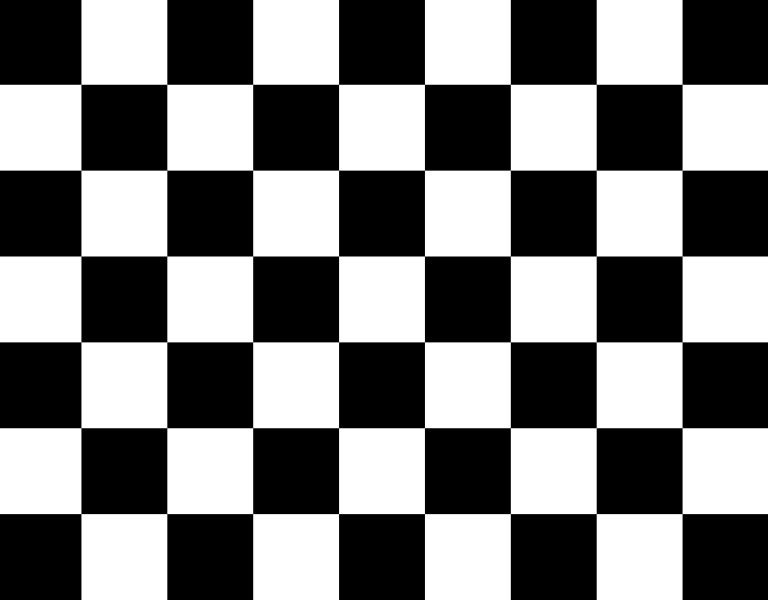
Give the GLSL for this pattern, as a WebGL 1 fragment shader.

```glsl
precision highp float;
// A plain black and white checkerboard, nine columns by seven rows, whose
// outer columns and top row are slightly cropped by the canvas. Two smoothed
// square waves, one per axis, are multiplied to alternate the squares.

uniform vec2 u_resolution;

#define ROWS_VISIBLE 6.987              // squares per canvas height
#define GRID_SHIFT   vec2(0.0515, 0.0)  // part of a square cut at left, bottom
#define DARK_COLOR   vec3(0.0)
#define LIGHT_COLOR  vec3(1.0)

// Square wave, +1 in even cells and -1 in odd ones, box filtered over a pixel.
vec2 squareWave(vec2 cell, float pixelSize) {
    vec2 parity = 1.0 - 2.0 * mod(floor(cell), 2.0);
    vec2 edgeDistance = 0.5 - abs(fract(cell) - 0.5);
    return parity * clamp(2.0 * edgeDistance / pixelSize, 0.0, 1.0);
}

void main() {
    // Square cells, measured from the lower left in canvas heights.
    float pixelSize = ROWS_VISIBLE / u_resolution.y;
    vec2 cell = gl_FragCoord.xy * pixelSize + GRID_SHIFT;

    // Equal signs give a dark square, opposite signs a light one.
    vec2 wave = squareWave(cell, pixelSize);
    float lightness = 0.5 - 0.5 * wave.x * wave.y;

    gl_FragColor = vec4(mix(DARK_COLOR, LIGHT_COLOR, lightness), 1.0);
}
```
